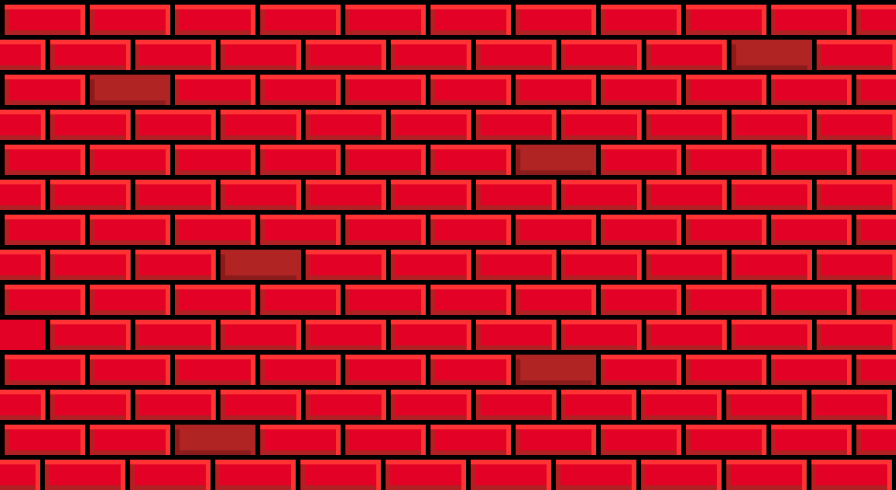
Write a WebGL 2 fragment shader that draws this texture.

```glsl
#version 300 es
precision highp float;

uniform vec2 u_resolution;
out vec4 outColor;

// Lengths are in design units; the canvas is CANVAS_HEIGHT units tall.
const float CANVAS_HEIGHT = 420.0;
const vec2  CELL          = vec2(73.0, 30.0);  // brick plus its mortar
const float MORTAR        = 4.0;
const float BEVEL         = 4.0;
const vec2  WALL_START    = vec2(2.0, 2.0);    // first cell corner, from top left
const float ROW_STAGGER   = 39.0;

// Laying faults: a slipped row, a half slipped row and one brick without bevel.
const float SLIP          = 4.5;
const float SLIPPED_ROW   = 13.0;
const float SEAM_ROW      = 11.0;
const float SEAM_X        = 510.0;
const vec2  FLAT_BRICK    = vec2(-1.0, 9.0);   // column, row

const int   DARK_COUNT    = 6;
const float PI            = 3.14159265;

const vec3 MORTAR_BLACK   = vec3(0.0);
const vec3 BRICK_RED      = vec3(0.895, 0.005, 0.15);
const vec3 LIT_EDGE       = vec3(1.0, 0.2, 0.2);
const vec3 SHADED_EDGE    = vec3(0.69, 0.13, 0.14);
const vec3 DARK_FACE      = vec3(0.69, 0.14, 0.14);
const vec3 DARK_EDGE      = vec3(0.54, 0.11, 0.11);

// Antialiased coverage of the region where the signed distance is positive.
float coverage(float dist, float pixel) {
    return clamp(dist / pixel + 0.5, 0.0, 1.0);
}

// Dark bricks swing from side to side down the wall, closing in on the middle.
bool isDarkBrick(vec2 id) {
    for (int i = 0; i < DARK_COUNT; i++) {
        float k = float(i);
        float side = 1.0 - 2.0 * mod(k, 2.0);
        float column = 4.0 + side * max(2.0, 4.0 - k);
        float row = floor(7.5 - 6.0 * cos(PI * k / 6.0));
        if (all(lessThan(abs(id - vec2(column, row)), vec2(0.5)))) return true;
    }
    return false;
}

// Brick with a lit top and right edge and a shaded left and bottom edge.
vec3 bevelledBrick(vec2 p, vec2 size, vec3 face, vec3 lit, vec3 shade, float pixel) {
    vec3 color = mix(face, shade, coverage(BEVEL - p.x, pixel));
    color = mix(color, shade, coverage(p.y - size.y + BEVEL, pixel));
    color = mix(color, lit, coverage(p.x - size.x + BEVEL, pixel));
    return mix(color, lit, coverage(BEVEL - p.y, pixel));
}

void main() {
    float pixel = CANVAS_HEIGHT / u_resolution.y;
    vec2 p = gl_FragCoord.xy * pixel;
    p.y = CANVAS_HEIGHT - p.y;

    // Find the row, then stagger and slip it sideways.
    vec2 wall = p - WALL_START;
    float row = floor(wall.y / CELL.y);
    wall.x -= ROW_STAGGER * mod(row, 2.0);
    bool slipped = row == SLIPPED_ROW || (row == SEAM_ROW && p.x > SEAM_X);
    if (slipped) wall.x += SLIP;

    // Local position in the brick, with half the mortar on each side.
    vec2 id = vec2(floor(wall.x / CELL.x), row);
    vec2 local = wall - id * CELL - 0.5 * MORTAR;
    vec2 size = CELL - MORTAR;

    // Choose the brick's colours.
    vec3 face = BRICK_RED, lit = LIT_EDGE, shade = SHADED_EDGE;
    if (isDarkBrick(id)) {
        face = lit = DARK_FACE;
        shade = DARK_EDGE;
    } else if (id == FLAT_BRICK) {
        lit = shade = BRICK_RED;
    }

    // Lay the brick over the mortar.
    vec2 inset = min(local, size - local);
    float brick = coverage(inset.x, pixel) * coverage(inset.y, pixel);
    vec3 color = bevelledBrick(local, size, face, lit, shade, pixel);
    outColor = vec4(mix(MORTAR_BLACK, color, brick), 1.0);
}
```
